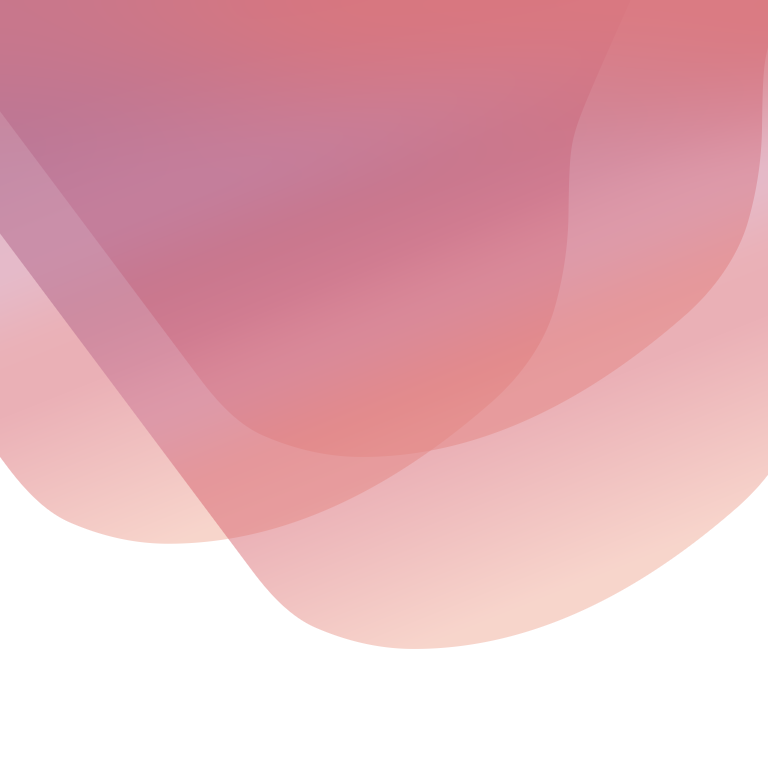
This background is drawn by a WebGL 2 fragment shader. Its source:

```glsl
#version 300 es
precision highp float;
// Three translucent copies of one rounded, wavy petal hang over a white ground.
// The petal is a smooth intersection of a slanted line, a bowl and a wavy flank;
// each copy carries a tilted peach-rose-violet ramp, and red warms the top edge.

uniform vec2 u_resolution;
out vec4 outColor;

// Lowest point of each petal, from back to front
const vec2 TIPS[3] = vec2[3](vec2(0.219, 0.292), vec2(0.471, 0.405), vec2(0.539, 0.155));
const float OPACITY = 0.5;

// Petal outline
const vec2 LEFT_NORMAL = vec2(-0.801, -0.599);
const float LEFT_OFFSET = 0.1077;
const float BOWL_LEFT = 1.69;
const float BOWL_RIGHT = 1.04;
const float FLANK_X = 0.520;
const float BULGE_Y = 0.430;
const float BULGE = 1.15;
const float FLARE_Y = 0.527;
const float FLARE_SLOPE = 0.45;
const float FLARE_SOFT = 0.033;
const float LEFT_ROUND = 0.022;
const float RIGHT_ROUND = 0.030;

// Colours
const float RAMP_TILT = 0.4;
const vec3 PEACH = vec3(0.940, 0.667, 0.596);
const vec3 ROSE = vec3(0.839, 0.384, 0.431);
const vec3 LAVENDER = vec3(0.796, 0.463, 0.580);
const vec3 VIOLET = vec3(0.690, 0.392, 0.535);
const vec3 TOP_RED = vec3(0.871, 0.463, 0.478);
const float GLOW_START = 0.75;

// Smooth maximum: intersects two shapes with a rounded corner
float smoothMax(float a, float b, float k) {
    float h = max(k - abs(a - b), 0.0) / k;
    return max(a, b) + 0.25 * k * h * h;
}

// Approximate signed distance to the petal, with its tip at the origin
float petal(vec2 p) {
    float left = dot(p, LEFT_NORMAL) - LEFT_OFFSET;

    float curve = p.x < 0.0 ? BOWL_LEFT : BOWL_RIGHT;
    float slope = 2.0 * curve * p.x;
    float bowl = (curve * p.x * p.x - p.y) / sqrt(1.0 + slope * slope);

    float below = max(BULGE_Y - p.y, 0.0);
    float above = p.y - FLARE_Y;
    float flare = 0.5 * FLARE_SLOPE * (above + sqrt(above * above + FLARE_SOFT * FLARE_SOFT));
    float flank = p.x - (FLANK_X - BULGE * below * below + flare);

    return smoothMax(smoothMax(left, bowl, LEFT_ROUND), flank, RIGHT_ROUND);
}

// Colour ramp rising from the petal tip
vec3 petalColor(vec2 p) {
    float s = p.y - RAMP_TILT * p.x;
    vec3 color = mix(PEACH, ROSE, clamp(s / 0.25, 0.0, 1.0));
    color = mix(color, LAVENDER, smoothstep(0.31, 0.45, s));
    return mix(color, VIOLET, smoothstep(0.44, 0.64, s));
}

// Antialiased fill from a field, using its screen-space gradient
float coverage(float d) {
    float pixel = max(length(vec2(dFdx(d), dFdy(d))), 1e-6);
    return clamp(0.5 - d / pixel, 0.0, 1.0);
}

void main() {
    vec2 uv = gl_FragCoord.xy / u_resolution;
    vec3 color = vec3(1.0);

    // Stack the petals
    for (int i = 0; i < 3; i++) {
        vec2 p = uv - TIPS[i];
        color = mix(color, petalColor(p), OPACITY * coverage(petal(p)));
    }

    // Warm red along the top, stronger to the right
    float glow = smoothstep(GLOW_START, 1.0, uv.y) * mix(0.4, 0.8, smoothstep(0.0, 0.5, uv.x));
    color = mix(color, TOP_RED, glow);

    outColor = vec4(color, 1.0);
}
```
